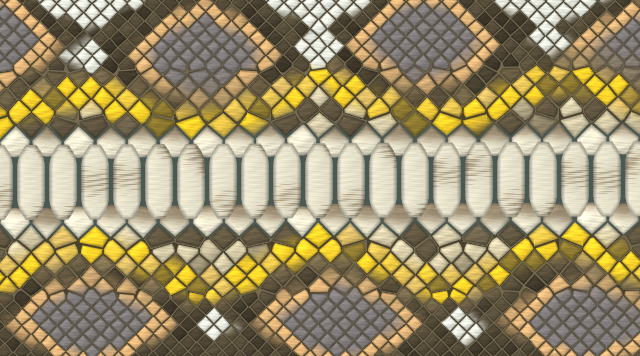
This texture is drawn by a WebGL 2 fragment shader. Its source:

```glsl
#version 300 es
precision highp float;
// Snakeskin: a belly row of tall plates, flanked by staggered scales that shrink outward.
// Scales are cells of a row lattice; each takes its pigment from bands and
// repeated diamonds. One unit is one plate, with twenty plates across the canvas.
uniform vec2 u_resolution;
out vec4 fragColor;

float hash(vec2 p) {
    p = fract(p * vec2(0.3183, 0.3678) + 0.17);
    p += dot(p, p.yx + 19.19);
    return fract((p.x + p.y) * p.x * 7.31);
}

float repeatAround(float x, float period) {
    return x - period * round(x / period);
}

float below(float edge, float softness, float x) {
    return 1.0 - smoothstep(edge - softness, edge + softness, x);
}

// Fine layered grain, stretched along x
float grain(vec2 p, float seed) {
    float a = sin(p.y * 31.0 + seed * 17.0 + 2.0 * sin(p.x * 4.0 + seed * 9.0));
    float b = sin(p.y * 67.0 + p.x * 7.0 + seed * 41.0);
    float c = sin(p.y * 19.0 - p.x * 11.0 + 3.0 * sin(p.y * 5.0));
    return (a + b + c) / 3.0;
}

// Row layout on either side of the belly
float rowDistance(float row) {
    return row < 2.0 ? 1.30 + 0.5 * row : row < 6.0 ? 1.5 + 0.365 * row : 2.02 + 0.273 * row;
}

float rowAt(float d) {
    return d < 2.03 ? (d - 1.3) / 0.5 : d < 3.5 ? (d - 1.5) / 0.365 : (d - 2.02) / 0.273;
}

float rowSpacing(float row) {
    return row < 2.0 ? 1.0 : row < 6.0 ? 0.75 : 0.545;
}

// Pigment of the flanks
vec3 pigment(vec2 c, float h) {
    bool top = c.y > 5.5;
    vec2 e = top
        ? vec2(repeatAround(c.x - 6.38, 6.85), c.y - 9.6 - 0.25 * sin((c.x - 9.8) * 0.46)) / vec2(2.25, 1.7)
        : vec2(repeatAround(c.x - 2.85, 7.75), c.y - 1.1) / vec2(2.55, 1.5);
    e = pow(abs(e), vec2(1.3));
    float diamond = pow(e.x + e.y, 0.77);
    float bandY = top
        ? 7.85 + 0.03 * (c.x - 10.0) + 0.55 * cos((c.x - 2.5) * 0.838)
          + 0.65 * exp(-9.0 * (c.x - 10.1) * (c.x - 10.1))
        : 2.85 + 0.65 * cos((c.x - 10.2) * 0.838);
    float outward = top ? c.y - bandY : bandY - c.y;

    vec3 tan_ = vec3(0.55, 0.48, 0.34);
    vec3 col = vec3(0.27, 0.24, 0.18) * (0.8 + 0.45 * h);
    vec3 rim = mix(vec3(0.85, 0.68, 0.46), tan_, below(1.0, 0.45, outward) * 0.8);
    col = mix(col, rim, below(1.03, 0.08, diamond));
    vec3 core = mix(vec3(0.48, 0.46, 0.46), vec3(0.50, 0.44, 0.34), below(1.1, 0.6, outward));
    col = mix(col, core, below(0.74, 0.06, diamond));
    col = mix(col, tan_ * (0.6 + 0.6 * h), 0.65 * below(0.7, 0.25, outward));

    // Mottled cream inside the band, then the yellow band itself
    vec3 mottled = mix(vec3(0.36, 0.32, 0.24), vec3(0.80, 0.76, 0.63), smoothstep(0.4, 0.8, h));
    col = mix(col, mottled, below(-0.35, 0.15, outward));
    vec3 yellow = mix(vec3(0.94, 0.79, 0.16), vec3(0.82, 0.70, 0.38), smoothstep(0.55, 1.0, h));
    col = mix(col, yellow, below(0.45, 0.13, abs(outward)) * (h < 0.1 ? 0.35 : 1.0));

    // Pale clusters between the diamonds
    vec2 w = top
        ? vec2(repeatAround(c.x - 2.75, 7.2), c.y - 9.3 - 0.035 * c.x)
        : vec2(repeatAround(c.x - 6.72, 7.75), c.y - 0.95);
    float pale = below(1.0, 0.15, abs(w.x) / 0.75 + abs(w.y) / 0.6);
    if (top) pale = max(pale, below(1.0, 0.08, abs(w.x) / 1.95 + abs(c.y - 11.2) / 1.05));
    return mix(col, vec3(0.86, 0.87, 0.83), pale);
}

void main() {
    vec2 p = gl_FragCoord.xy / u_resolution.x * 20.0;
    float aa = 20.0 / u_resolution.x;
    float axis = 5.42 + 0.006 * p.x;
    vec2 q = vec2(p.x - 0.97, p.y - axis);
    float side = q.y < 0.0 ? -1.0 : 1.0;
    vec2 flank = vec2(q.x, abs(q.y));

    // Nearest two scale centres
    vec2 first = vec2(99.0), second = vec2(99.0), id = vec2(0.0);
    float base = max(round(rowAt(flank.y)), 0.0);
    for (int j = -2; j <= 2; j++) {
        float row = base + float(j);
        if (row < 0.0) continue;
        float s = rowSpacing(row), shift = 0.5 - 0.5 * mod(row, 2.0);
        float column = round(flank.x / s - shift);
        for (int i = -1; i <= 1; i++) {
            vec2 cell = vec2(column + float(i), row * side + 40.0);
            vec2 jitter = vec2(hash(cell), hash(cell + 7.7)) - 0.5;
            vec2 d = flank - vec2((cell.x + shift) * s, rowDistance(row)) - jitter * 0.09 * s;
            if (dot(d, d) < dot(first, first)) { second = first; first = d; id = cell; }
            else if (dot(d, d) < dot(second, second)) second = d;
        }
    }
    float row = abs(id.y - 40.0), size = rowSpacing(row), h = hash(id + 3.3);
    float edge = (dot(second, second) - dot(first, first)) / (2.0 * max(length(second - first), 0.01));
    edge = min(edge, size * 0.52 - length(first * vec2(1.05, 0.9)));
    vec2 local = vec2(first.x, first.y * side);

    // Scale colour, relief and seam
    vec3 col = pigment(p - local * 0.75, h);
    float streak = grain(p, h);
    if (row < 0.5) {
        float stain = smoothstep(-0.15, 0.4, local.y + 0.45 * h - 0.28 + 0.1 * streak);
        col = mix(vec3(0.90, 0.88, 0.79), vec3(0.43, 0.37, 0.28), stain * 0.8);
    }
    col *= 1.04 + 0.10 * streak + 0.35 * dot(local, vec2(-0.5, 0.8)) / size;
    col *= 0.72 + 0.32 * smoothstep(0.0, 0.16 * size, edge);
    float light = dot(col, vec3(0.33));
    vec3 seam = mix(vec3(0.46, 0.42, 0.32), vec3(0.28, 0.25, 0.17), smoothstep(0.25, 0.45, light));
    vec3 gutter = mix(vec3(0.29, 0.35, 0.33), seam, smoothstep(1.45, 1.95, flank.y));
    float gap = 0.035 * size;
    col = mix(gutter, col, smoothstep(gap - aa * 0.7, gap + aa * 0.7, edge));

    // Belly plates: straight flanks and tapered, rounded ends
    float plate = round(q.x), seed = hash(vec2(plate, 5.1));
    vec2 b = vec2(q.x - plate, q.y), a = abs(b);
    vec2 walls = vec2(a.x - 0.43, max(a.x * 0.75 + a.y * 0.5 - 0.71, a.y - 1.17)) + 0.14;
    float shape = length(max(walls, 0.0)) + min(max(walls.x, walls.y), 0.0) - 0.14;
    float lines = grain(b * vec2(0.7, 1.3), seed);
    float smear = smoothstep(0.25, 1.1, 0.5 * lines + 0.6 * sin(b.y * 2.3 + seed * 6.3) + b.x * (seed - 0.3) * 2.0);
    vec3 ivory = mix(vec3(0.91, 0.89, 0.80), vec3(0.54, 0.47, 0.37), smear * 0.75);
    ivory *= 1.0 + 0.05 * lines - 0.10 * b.x;
    ivory *= 0.72 + 0.28 * smoothstep(0.0, 0.15, -shape);
    col = mix(col, ivory, 1.0 - smoothstep(-aa * 0.7, aa * 0.7, shape));

    fragColor = vec4(clamp(col, 0.0, 1.0), 1.0);
}
```
